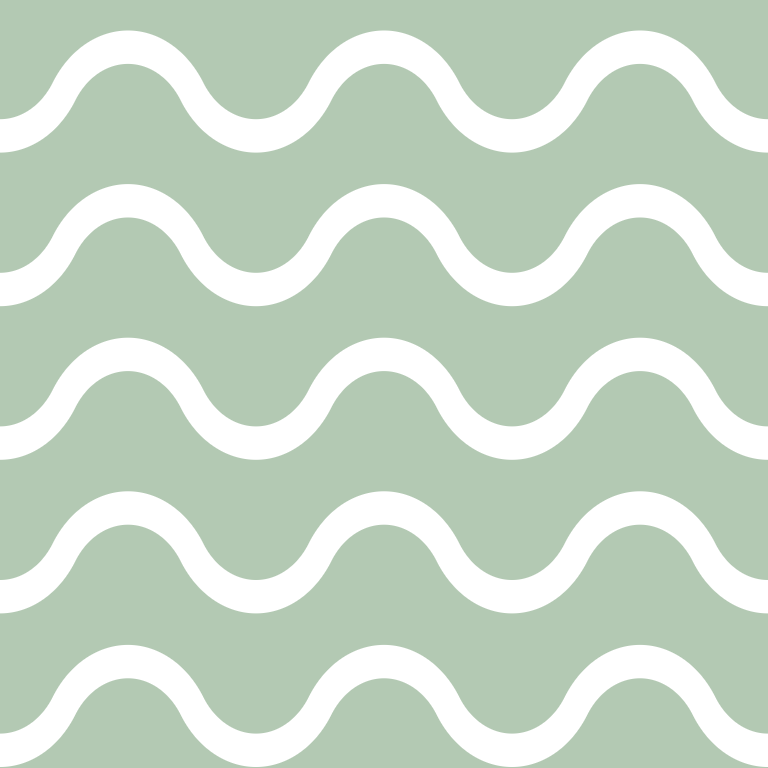
This pattern is drawn by a three.js fragment shader. Its source:

```glsl
// Rows of bold white waves on sage green, each edge built from elliptical arcs.
#define COLUMNS 3.0       // wave periods across
#define ROWS 5.0          // waves down
#define SWING 0.1155      // crest to trough height of one edge
#define THICKNESS 0.0435  // band height at crests and troughs
#define ROW_MIDDLE 0.0808 // height of the lowest wave's middle
#define WIDE_ARC 0.5885   // share of a half period taken by the wider arc
#define ROUNDNESS 0.72    // 0 = parabola, 1 = full half ellipse
#define SAGE vec3(0.702, 0.788, 0.702)
#define WHITE vec3(1.0)

varying vec2 vUv;

// Elliptical arc from (0,0) to (1,1), flat at 0: x = value, y = slope
vec2 arc(float t) {
  float root = sqrt(1.0 - ROUNDNESS * t * t);
  float span = 1.0 - sqrt(1.0 - ROUNDNESS);
  return vec2(1.0 - root, ROUNDNESS * t / root) / span;
}

// Edge height around its middle and its slope; u runs 0 at crest to 1 at trough
vec2 waveEdge(float u, float crestShare) {
  float troughShare = 1.0 - crestShare;
  vec2 crest = arc(min(u / crestShare, 1.0));
  vec2 trough = arc(min((1.0 - u) / troughShare, 1.0));
  vec2 edge = u < crestShare
    ? vec2(1.0 - crestShare * crest.x, crest.y)
    : vec2(troughShare * trough.x, trough.y);
  return SWING * vec2(edge.x - 0.5, edge.y * 2.0 * COLUMNS);
}

// Approximate perpendicular distance above an edge
float heightAbove(float y, vec2 edge) {
  return (y - edge.x) / sqrt(1.0 + edge.y * edge.y);
}

void main() {
  // Fold each period about its crest and centre each row on its wave
  float u = abs(fract(vUv.x * COLUMNS) - 0.5) * 2.0;
  float y = (fract((vUv.y - ROW_MIDDLE) * ROWS + 0.5) - 0.5) / ROWS;

  // The upper edge has wide crests, the lower edge has wide troughs
  float above = heightAbove(y - 0.5 * THICKNESS, waveEdge(u, WIDE_ARC));
  float below = -heightAbove(y + 0.5 * THICKNESS, waveEdge(u, 1.0 - WIDE_ARC));

  // Smoothed band
  float pixel = max(fwidth(vUv.y), 1e-5);
  float band = clamp(0.5 - max(above, below) / pixel, 0.0, 1.0);
  gl_FragColor = vec4(mix(SAGE, WHITE, band), 1.0);
}
```
